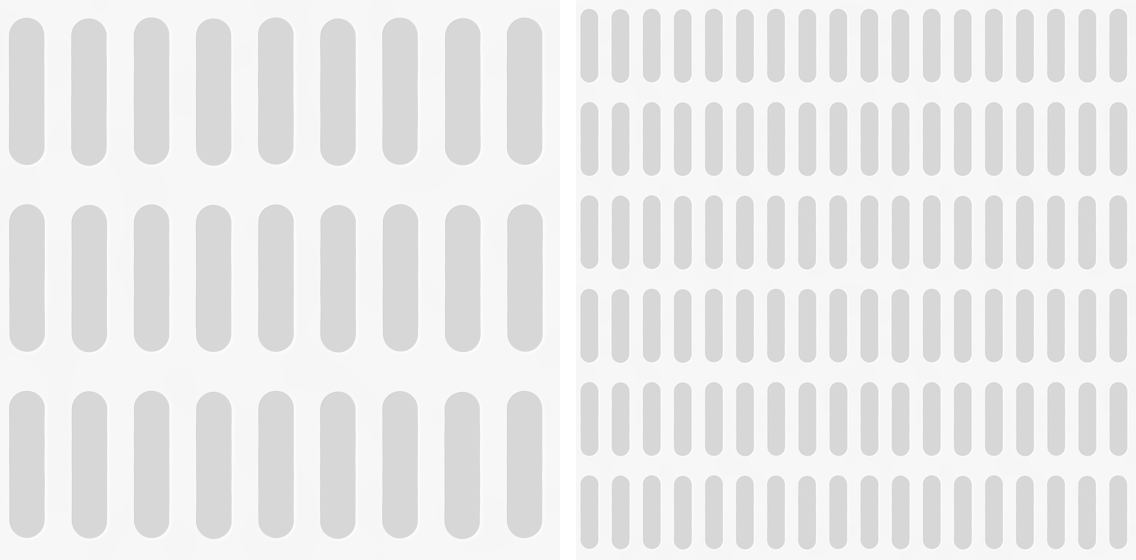
Left: one tile. Right: repeated 2 by 2.
A Shadertoy shader for this pattern:

```glsl
const vec2 REPEATS = vec2(9.0, 3.0);         // slots across and down
const vec2 SLOT_CENTER = vec2(0.434, 0.511); // position within a cell
const float SLOT_RADIUS = 0.0316;            // canvas units from here on
const float SLOT_HALF_HEIGHT = 0.1315;
const float COLUMN_STAGGER = 0.0011;
const float POSITION_JITTER = 0.0005;
const float EDGE_WOBBLE = 0.0007;
const float EDGE_SOFTNESS = 0.0012;
const float RIM_WIDTH = 0.0075;
const float SHADE_WIDTH = 0.003;
const float WOBBLE_PERIOD = 30.0;
const float MOTTLE_PERIOD = 7.0;
const float MOTTLE_AMOUNT = 0.003;
const vec2 RIM_DIRECTION = vec2(0.83, -0.56);
const vec3 SHEET_COLOR = vec3(0.967);
const vec3 SLOT_COLOR = vec3(0.842);
const float RIM_GAIN = 0.027;
const float SHADE_GAIN = 0.03;

vec2 hash22(vec2 p) {
    vec3 q = fract(p.xyx * vec3(0.1031, 0.1030, 0.0973));
    q += dot(q, q.yzx + 33.33);
    return fract((q.xx + q.yz) * q.zy);
}

// Gradient of a lattice corner, wrapped at the period
float cornerValue(vec2 corner, vec2 offset, float period) {
    float angle = 6.28319 * hash22(mod(corner, period) + period).x;
    return dot(vec2(cos(angle), sin(angle)), offset);
}

float gradientNoise(vec2 uv, float period) {
    vec2 p = uv * period;
    vec2 i = floor(p), f = fract(p);
    vec2 w = f * f * f * (f * (f * 6.0 - 15.0) + 10.0);
    vec2 e = vec2(1.0, 0.0);
    float low = mix(cornerValue(i, f, period),
                    cornerValue(i + e.xy, f - e.xy, period), w.x);
    float high = mix(cornerValue(i + e.yx, f - e.yx, period),
                     cornerValue(i + e.xx, f - e.xx, period), w.x);
    return mix(low, high, w.y);
}

void mainImage(out vec4 fragColor, in vec2 fragCoord) {
    vec2 uv = fragCoord / iResolution.xy;
    float pixel = 1.0 / min(iResolution.x, iResolution.y);

    // Cell coordinates with slight placement variation
    vec2 cell = floor(uv * REPEATS);
    vec2 p = (fract(uv * REPEATS) - SLOT_CENTER) / REPEATS;
    p.y += COLUMN_STAGGER * mod(cell.x, 2.0);
    p += POSITION_JITTER * (2.0 * hash22(cell + 5.0) - 1.0);

    // Vertical capsule with a faintly uneven outline
    float straight = SLOT_HALF_HEIGHT - SLOT_RADIUS;
    vec2 fromAxis = p - vec2(0.0, clamp(p.y, -straight, straight));
    float axisDistance = length(fromAxis);
    float d = axisDistance - SLOT_RADIUS;
    d += EDGE_WOBBLE * gradientNoise(uv, WOBBLE_PERIOD);
    float facing = dot(fromAxis / max(axisDistance, 1e-5), RIM_DIRECTION);

    // Bright lip on the lower right, thin shade inside the upper left
    float rim = smoothstep(RIM_WIDTH, 0.0, d) * (0.2 + 0.8 * max(facing, 0.0));
    float shade = smoothstep(-SHADE_WIDTH, 0.0, d) * max(-facing, 0.0);
    float mottle = MOTTLE_AMOUNT * gradientNoise(uv, MOTTLE_PERIOD);

    vec3 sheet = SHEET_COLOR + RIM_GAIN * rim + mottle;
    vec3 slot = SLOT_COLOR - SHADE_GAIN * shade + 0.5 * mottle;
    float soft = max(EDGE_SOFTNESS, 0.75 * pixel);
    fragColor = vec4(mix(slot, sheet, smoothstep(-soft, soft, d)), 1.0);
}
```
